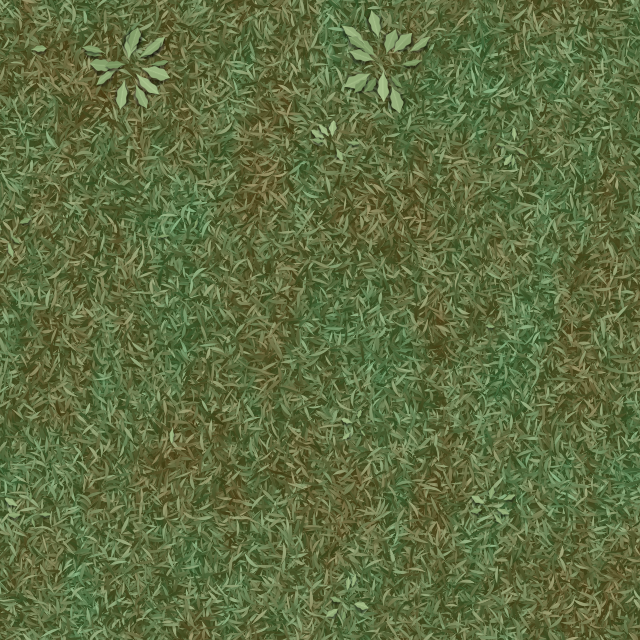
This texture is drawn by a Shadertoy shader. Its source:

```glsl
// A rough lawn seen from above: short curved blades over dark soil, with
// green and dry patches and a few pale broad-leaved weeds.
// Blades are scattered by jittered cells; patches come from layered sines.

const vec3 DARK_GRASS = vec3(0.20, 0.25, 0.08);
const vec3 PALE_GRASS = vec3(0.62, 0.69, 0.51);
const vec3 GREEN_SHIFT = vec3(-0.050, 0.020, 0.015);
const vec3 LEAF_DARK = vec3(0.36, 0.48, 0.27);
const vec3 LEAF_PALE = vec3(0.65, 0.75, 0.54);
const int BLADE_LAYERS = 14;
const float BLADE_CELL = 0.022;
const float BLADE_WIDTH = 0.0031;
const float BLADE_SHADOW = 0.22;
const float SOFTNESS = 0.0019;
const int BIG_WEEDS = 2;
const int WEEDS = 13;
const float GOLDEN_ANGLE = 2.39996;

vec4 hash4(vec2 p) {
    vec4 q = fract(p.xyxy * vec4(0.1031, 0.1030, 0.0973, 0.1099));
    q += dot(q, q.wzxy + 33.33);
    return fract((q.xxyz + q.yzzw) * q.zywx);
}

// Layered warped sines, roughly -1 to 1
float patches(vec2 p) {
    float sum = 0.0, amplitude = 0.42;
    for (int i = 0; i < 5; i++) {
        p = mat2(0.8, -0.6, 0.6, 0.8) * p + 1.7;
        sum += amplitude * sin(p.x + 1.4 * sin(p.y * 0.9)) * cos(p.y * 0.8 + sin(p.x * 0.6));
        p *= 1.75;
        amplitude *= 0.78;
    }
    return clamp(sum * 1.3, -1.0, 1.0);
}

// Composites one layer of blades into grass = (tone, greenness)
vec2 bladeLayer(vec2 grass, vec2 p, float layer, float green, float lean) {
    float turn = layer * 1.3;
    vec2 shift = vec2(0.37, 0.61) * layer;
    vec2 grid = mat2(cos(turn), sin(turn), -sin(turn), cos(turn)) * p / BLADE_CELL + shift;
    vec2 cell = floor(grid);
    for (int y = -1; y <= 1; y++)
    for (int x = -1; x <= 1; x++) {
        vec2 id = cell + vec2(x, y);
        vec4 place = hash4(id + layer * 37.0 + 211.0);
        vec4 look = hash4(id + layer * 53.0 + 517.0);
        float angle = 1.57 + turn + lean + (place.z - 0.5) * 2.9;
        vec2 along = vec2(cos(angle), sin(angle));
        vec2 offset = (grid - id - place.xy) * BLADE_CELL;
        float halfLength = BLADE_CELL * mix(0.50, 0.95, place.w);
        float u = clamp(dot(offset, along) / halfLength, -1.0, 1.0);
        float v = dot(offset, vec2(-along.y, along.x));
        v += (look.x - 0.5) * 0.5 * halfLength * (u * u - 0.3);
        float width = BLADE_WIDTH * mix(0.75, 1.2, look.y) * (1.0 - u * u);
        float body = smoothstep(0.0, SOFTNESS, width - abs(v));
        float side = 0.002 * cos(angle - turn);
        float shadow = smoothstep(0.0, 2.0 * SOFTNESS, 2.0 * width - abs(v + side));
        float tone = mix(0.08, 0.96, look.z) + 0.08 * u + 0.06 * green;
        grass.x *= 1.0 - BLADE_SHADOW * shadow;
        grass = mix(grass, vec2(tone, green + (look.w - 0.5) * 0.9), body);
    }
    return grass;
}

// Paints a rosette of oval leaves around its centre
vec3 paintWeed(vec3 color, vec2 p, float radius, int leaves, float seed) {
    if (length(p) > radius * 1.3) return color;
    for (int j = 0; j < leaves; j++) {
        vec4 h = hash4(vec2(float(j) + 3.0, seed * 7.0 + 19.0));
        float angle = GOLDEN_ANGLE * float(j) + seed * 2.1 + h.x;
        vec2 along = vec2(cos(angle), sin(angle));
        vec2 offset = p - along * radius * 0.5 * h.y;
        float leafLength = radius * mix(0.40, 0.68, h.z);
        float u = clamp(dot(offset, along) / leafLength, 0.0, 1.0);
        float v = dot(offset, vec2(-along.y, along.x));
        v += (h.w - 0.5) * 0.4 * leafLength * u * u;
        float profile = sin(3.14159 * pow(u, 1.3)) * (0.9 + 0.1 * sin(u * 19.0 + seed));
        float width = leafLength * mix(0.16, 0.28, h.w) * profile;
        float body = smoothstep(0.0, 1.3 * SOFTNESS, width - abs(v));
        float shadow = smoothstep(0.0, 0.006, width * 1.6 - abs(v + 0.003 * along.x));
        float vein = 1.0 - smoothstep(0.0, 0.0022, abs(v));
        float light = mix(0.25, 0.95, h.z) + 0.15 * vein + 0.15 * sign(v) * (h.x - 0.5);
        color *= 1.0 - 0.38 * shadow;
        color = mix(color, mix(LEAF_DARK, LEAF_PALE, light), body);
    }
    return color;
}

void mainImage(out vec4 fragColor, in vec2 fragCoord) {
    vec2 p = fragCoord / iResolution.y;

    // Tall, narrow drifts of green and dry turf
    float green = patches(p * vec2(17.0, 9.0) + 2.0);
    float lean = 0.6 * sin(p.x * 13.0 + 2.0 * sin(p.y * 9.0));

    // Soil, then blades from the bottom up
    vec2 grass = vec2(0.14, green - 0.2);
    for (int i = 0; i < BLADE_LAYERS; i++)
        grass = bladeLayer(grass, p, float(i), green, lean);
    vec3 color = mix(DARK_GRASS, PALE_GRASS, grass.x) + GREEN_SHIFT * grass.y;

    // Two large weeds near the top, small ones anywhere
    for (int i = 0; i < WEEDS; i++) {
        float seed = float(i);
        vec4 h = hash4(vec2(seed + 5.0, 83.0));
        bool big = i < BIG_WEEDS;
        vec2 center = big ? vec2(0.2 + 0.4 * seed, 0.9) : fract(0.5 + seed * vec2(0.7549, 0.5698));
        float radius = big ? 0.082 : mix(0.030, 0.052, h.x);
        int leaves = big ? 15 : 1 + int(h.y * 6.0);
        color = paintWeed(color, p - center, radius, leaves, seed);
    }
    fragColor = vec4(clamp(color, 0.0, 1.0), 1.0);
}
```
